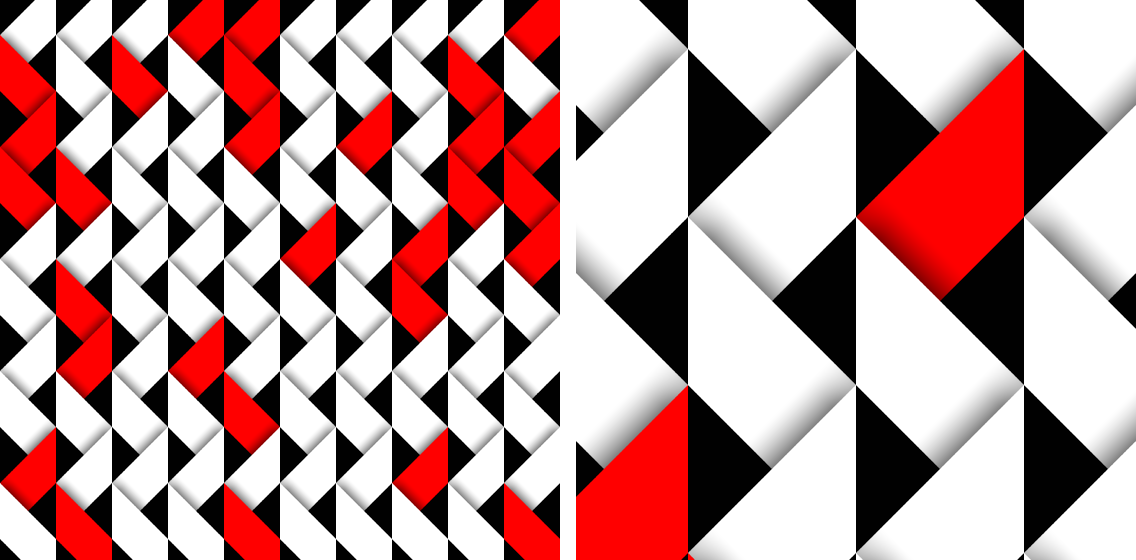
Left: the whole. Right: its middle third, enlarged.
This pattern is drawn by a WebGL 2 fragment shader. Its source:

```glsl
#version 300 es
precision highp float;
// Ten columns of folded zigzag ribbon in white and red on black, with soft fold shadows.

uniform vec2 u_resolution;
out vec4 fragColor;

uint hash(int column, int row) {
    uint h = uint(column + 7) * 73856093u ^ uint(row + 7) * 19349663u;
    h = (h ^ (h >> 13)) * 1274126177u;
    return h ^ (h >> 16);
}

// Ranks the column within its row, so each row gets a set number of red folds.
bool isRed(int column, int row) {
    uint own = hash(column, row);
    float rank = 0.0;
    for (int i = 0; i < 10; i++) {
        if (hash(i, row) < own) rank += 1.0;
    }
    return rank < 2.5 + 1.7 * cos(0.66 * float(row - 1));
}

// Horizontal position in a fold, mirrored on odd rows.
float mirrorX(float x, float row) {
    return mod(row, 2.0) < 0.5 ? x : 1.0 - x;
}

vec3 ribbon(vec2 uv) {
    vec2 cell = vec2(uv.x, 1.0 - uv.y) * 10.0 - vec2(0.0, 0.625);
    float x = fract(cell.x);

    // Fold whose sloping upper edge lies just above this point
    float row = floor(cell.y);
    if (cell.y - row < mirrorX(x, row)) row -= 1.0;
    row = min(row, 8.0);

    // Bare ground above the first fold and in the triangular gaps
    vec2 p = vec2(mirrorX(x, row), cell.y - row);
    float across = p.y - p.x;
    if (row < -1.0 || across > 1.0) return vec3(0.005);

    vec3 color = isRed(int(floor(cell.x)), int(row)) ? vec3(1.0, 0.0, 0.0) : vec3(1.0);

    // Shadow under the next fold, weaker at the tip; the last row has none
    if (row < 8.0) {
        float edgeDistance = max(2.0 - p.x - p.y, 0.0) * 0.7071;
        float shadow = pow(max(1.0 - edgeDistance / 0.22, 0.0), 1.5);
        color *= 1.0 - 0.5 * shadow * mix(0.55, 1.0, smoothstep(0.0, 0.3, across));
    }
    return color;
}

void main() {
    // Average a 4 by 4 grid of samples for smooth edges
    vec3 sum = vec3(0.0);
    for (int i = 0; i < 16; i++) {
        vec2 offset = (vec2(i % 4, i / 4) - 1.5) / 4.0;
        sum += ribbon((gl_FragCoord.xy + offset) / u_resolution);
    }
    fragColor = vec4(sum / 16.0, 1.0);
}
```
